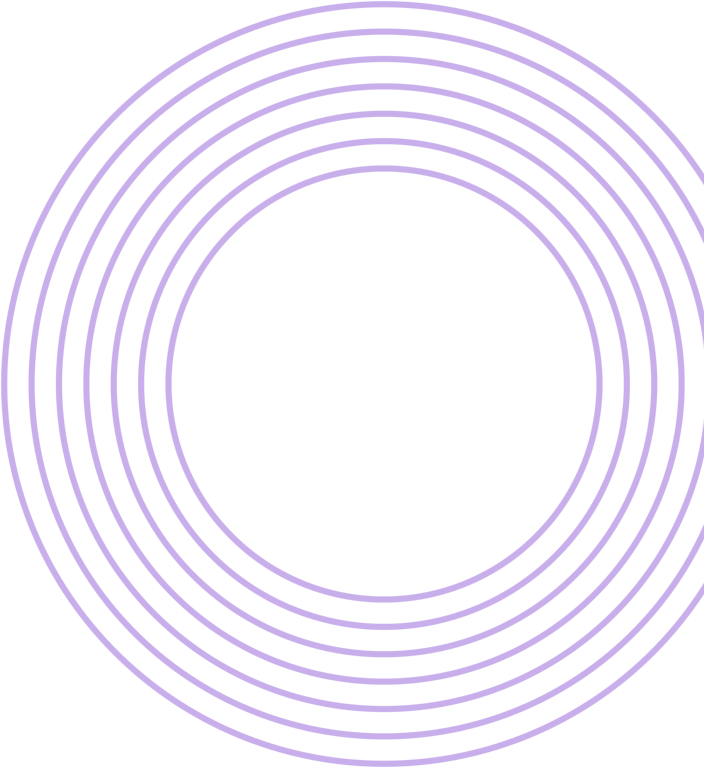
A WebGL 2 fragment shader for this background:

```glsl
#version 300 es
precision highp float;

uniform vec2 u_resolution;
out vec4 outColor;

// Distance to the nearest of seven evenly spaced concentric circles
float ringDistance(float radius) {
    float innerRadius = 0.2806;
    float spacing = 0.03565;
    float index = clamp(round((radius - innerRadius) / spacing), 0.0, 6.0);
    return abs(radius - innerRadius - index * spacing);
}

void main() {
    // Canvas heights as units, so the circles stay round
    vec2 p = gl_FragCoord.xy / u_resolution.y;
    float pixel = 1.0 / u_resolution.y;

    // Smooth-edged strokes
    float edge = ringDistance(length(p - 0.5)) - 0.004;
    float stroke = 1.0 - smoothstep(-0.8 * pixel, 0.8 * pixel, edge);

    vec3 white = vec3(1.0);
    vec3 lavender = vec3(0.785, 0.685, 0.92);
    outColor = vec4(mix(white, lavender, stroke), 1.0);
}
```
